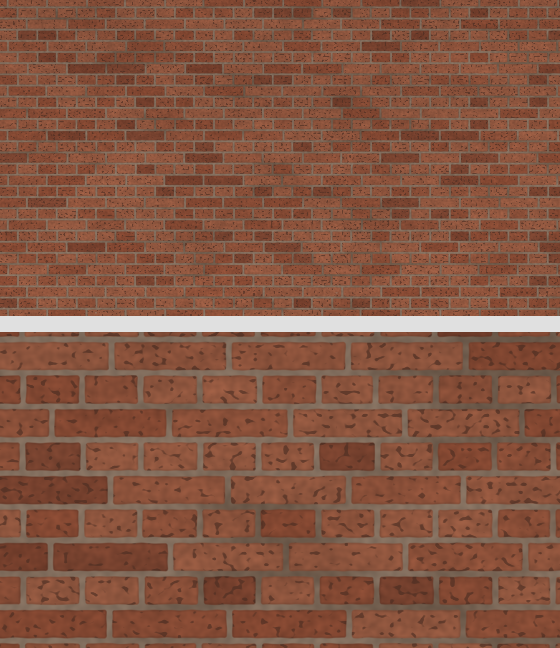
Top: the whole. Bottom: its middle third, enlarged.
Give the GLSL for this texture, as a Shadertoy shader.

```glsl
// A weathered brick wall in English cross bond: courses of headers alternate
// with courses of stretchers, which shift by half a brick every second time.
// Rounded boxes shape the bricks; gradient noise adds pits, stains and wear.

const float COURSE = 0.03532;      // course height, canvas height = 1
const float STRETCHER = 0.1243;    // long brick with its joint
const float JOINT = 0.0060;        // mortar width
const float FIRST_BED = 0.0231;    // height of the lowest bed joint
const float FIRST_JOINT = 0.0868;  // a vertical joint of the unshifted course

const vec3 BRICK_LIGHT = vec3(0.575, 0.345, 0.250);
const vec3 BRICK_RED = vec3(0.520, 0.282, 0.195);
const vec3 BRICK_DARK = vec3(0.440, 0.235, 0.165);
const vec3 PIT = vec3(0.300, 0.180, 0.135);
const vec3 MORTAR = vec3(0.525, 0.445, 0.380);
const vec3 MORTAR_DARK = vec3(0.400, 0.325, 0.265);
const vec3 LIME = vec3(0.660, 0.590, 0.530);

float hash(vec2 p) {
    vec3 q = fract(p.xyx * vec3(0.1031, 0.1030, 0.0973));
    q += dot(q, q.yzx + 33.33);
    return fract((q.x + q.y) * q.z);
}

vec2 gradient(vec2 cell) {
    float angle = 6.2832 * hash(cell);
    return vec2(cos(angle), sin(angle));
}

// Gradient noise, about -0.7 to 0.7.
float noise(vec2 p) {
    vec2 i = floor(p), f = p - i;
    vec2 w = f * f * f * (f * (f * 6.0 - 15.0) + 10.0);
    vec2 e = vec2(1.0, 0.0);
    float low = mix(dot(gradient(i), f), dot(gradient(i + e), f - e), w.x);
    float high = mix(dot(gradient(i + e.yx), f - e.yx),
                     dot(gradient(i + 1.0), f - 1.0), w.x);
    return mix(low, high, w.y);
}

float fbm(vec2 p) {
    float sum = 0.0, amp = 1.0;
    for (int k = 0; k < 4; k++) {
        sum += amp * noise(p);
        p = p * 2.03 + 17.3;
        amp *= 0.5;
    }
    return sum;
}

float roundedBox(vec2 p, vec2 halfSize, float radius) {
    vec2 d = abs(p) - halfSize + radius;
    return length(max(d, 0.0)) + min(max(d.x, d.y), 0.0) - radius;
}

// Position of a vertical joint, slightly uneven, in brick widths.
float jointAt(float index, float row) {
    return index + 0.04 * (hash(vec2(index, row) + 60.0) - 0.5);
}

// Distance to the brick face at p; also returns the id of the brick.
float brickDistance(vec2 p, out vec2 id) {
    float y = (p.y - FIRST_BED) / COURSE;
    float row = floor(y);
    float kind = mod(row, 4.0);
    bool header = mod(row, 2.0) < 0.5;
    float width = header ? 0.5 * STRETCHER : STRETCHER;
    float shift = header ? 0.25 : (kind > 2.0 ? 0.5 : 0.0);
    float u = (p.x - FIRST_JOINT - shift * STRETCHER) / width;

    float col = floor(u);
    col += step(jointAt(col + 1.0, row), u) - step(u, jointAt(col, row));
    float left = jointAt(col, row), right = jointAt(col + 1.0, row);
    id = vec2(col, row) + 100.0;

    vec2 center = vec2((u - 0.5 * (left + right)) * width, (y - row - 0.5) * COURSE);
    vec2 size = vec2((right - left) * width, COURSE) - JOINT;
    return roundedBox(center, 0.5 * size, 0.0025);
}

vec3 brickColor(vec2 p, vec2 id, float d) {
    float tone = hash(id + 7.0);
    vec3 color = mix(BRICK_RED, BRICK_LIGHT, smoothstep(0.0, 0.75, tone));
    color = mix(color, BRICK_DARK, 0.7 * step(0.90, hash(id + 31.0)));
    color *= 1.0 + 0.10 * fbm(p * vec2(28.0, 45.0) + id * 3.7);
    color *= 1.0 + 0.12 * noise(p * 130.0);
    float density = 0.12 * hash(id + 53.0);
    float pits = smoothstep(0.26, 0.48, noise(p * vec2(125.0, 165.0) + id) + density);
    color = mix(color, PIT, 0.65 * pits);
    return color * mix(0.90, 1.0, smoothstep(0.0, 0.003, -d));
}

vec3 mortarColor(vec2 p) {
    float grime = fbm(p * vec2(4.0, 9.0) + 5.0) + 0.15 * smoothstep(0.5, 1.2, p.x);
    vec3 color = mix(MORTAR, MORTAR_DARK, 0.75 * smoothstep(0.0, 0.55, grime));
    return color * (1.0 + 0.12 * noise(p * 110.0 + 40.0));
}

void mainImage(out vec4 fragColor, in vec2 fragCoord) {
    vec2 p = fragCoord / iResolution.y;
    float pixel = 1.0 / iResolution.y;

    // Bricks with slightly ragged edges, set in mortar
    vec2 id;
    float d = brickDistance(p, id) + 0.0011 * noise(p * 75.0);
    float soft = max(0.75 * pixel, 0.0010);
    float face = 1.0 - smoothstep(-soft, soft, d);
    vec3 color = mix(mortarColor(p), brickColor(p, id, d), face);

    // Broad weathering and a few lime flecks near the ground
    color *= 1.0 + 0.07 * fbm(p * vec2(2.2, 3.5) + 11.0) - 0.04 * p.y;
    float fleck = smoothstep(0.50, 0.60, noise(p * vec2(38.0, 60.0) + 80.0));
    color = mix(color, LIME, 0.6 * fleck * smoothstep(0.14, 0.02, p.y));

    fragColor = vec4(clamp(color, 0.0, 1.0), 1.0);
}
```
